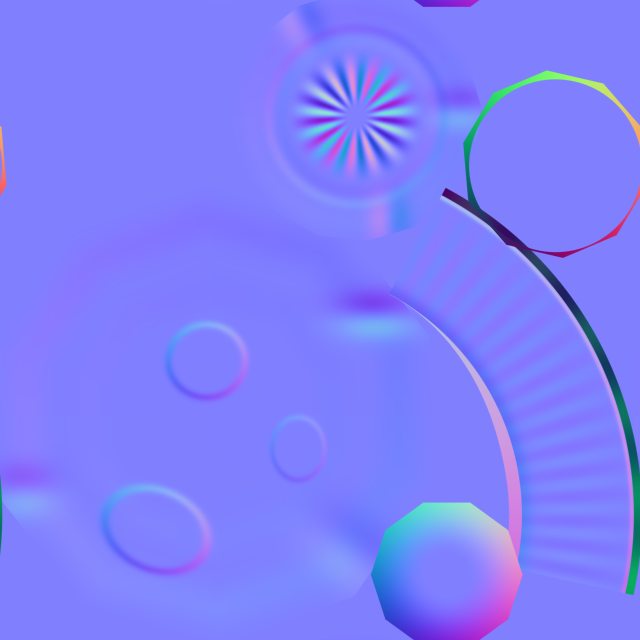
Write a WebGL 1 fragment shader that draws this texture map.

```glsl
precision highp float;
uniform vec2 u_resolution;

const float PI = 3.14159265;
const vec2 UP = vec2(0.0, 1.0);
const vec2 RIGHT = vec2(1.0, 0.0);

// Shortest offset from a centre on the repeating tile
vec2 tileOffset(vec2 p, vec2 center) {
  return mod(p - center + 0.5, 1.0) - 0.5;
}

vec2 outward(vec2 d) {
  return d / max(length(d), 0.0001);
}

float angleOf(vec2 d) {
  return atan(d.y, d.x + 0.000001);
}

// Circumradius of the regular polygon passing through d
float polygonRadius(vec2 d, float sides, float turn) {
  float sector = 2.0 * PI / sides;
  float a = mod(angleOf(d) - turn, sector) - 0.5 * sector;
  return length(d) * cos(a) / cos(0.5 * sector);
}

float inside(float radius, float r) {
  float soft = 0.8 / min(u_resolution.x, u_resolution.y);
  return 1.0 - smoothstep(radius - soft, radius + soft, r);
}

float ridge(float r, float radius, float width) {
  float x = (r - radius) / width;
  return exp(-x * x);
}

// Oval raised rim, tilted away from its centre
vec2 ovalRim(vec2 d, vec2 size, float strength) {
  vec2 q = d / size;
  return outward(q) * ridge(length(q), 1.0, 0.11) * strength;
}

// Soft dent whose two sides tilt toward each other along an axis
vec2 notch(vec2 d, vec2 axis, float width, float span, float strength) {
  float across = dot(d, axis) / width;
  float along = dot(d, vec2(-axis.y, axis.x)) / span;
  return -axis * across * exp(-across * across - along * along) * strength;
}

vec3 facing(vec2 tilt) {
  return vec3(tilt, sqrt(max(0.0, 1.0 - dot(tilt, tilt))));
}

// Wide shallow plate with oval rims and dents
vec3 plate(vec2 p, vec2 d) {
  float r = polygonRadius(d, 10.0, 0.349);
  vec2 tilt = -outward(d) * (0.09 * ridge(r, 0.305, 0.035) + 0.03 * ridge(r, 0.2, 0.03));
  tilt += ovalRim(p - vec2(0.323, 0.436), vec2(0.060, 0.057), 0.34);
  tilt += ovalRim(p - vec2(0.466, 0.299), vec2(0.041, 0.049), 0.20);
  vec2 o = p - vec2(0.244, 0.172);
  tilt += ovalRim(o + vec2(0.0, 0.18 * o.x), vec2(0.080, 0.064), 0.36);
  tilt += notch(p - vec2(0.587, 0.508), UP, 0.028, 0.060, 1.0);
  tilt += notch(tileOffset(p, vec2(0.035, 0.234)), UP, 0.032, 0.050, 0.65);
  tilt += notch(p - vec2(0.555, 0.138), vec2(0.6, 0.8), 0.043, 0.075, 0.45);
  return facing(tilt);
}

// Round plate with radiating petals and a circular groove
vec3 rosette(vec2 d) {
  float r = length(d);
  vec2 radial = outward(d);
  float petals = smoothstep(0.012, 0.045, r) * (1.0 - smoothstep(0.055, 0.110, r));
  vec2 tilt = vec2(-radial.y, radial.x) * sin(14.0 * angleOf(d)) * petals * 0.8;
  tilt -= radial * (0.16 * ridge(r, 0.137, 0.009) + 0.06 * ridge(r, 0.165, 0.02));
  tilt += radial * 0.08 * ridge(r, 0.118, 0.012);
  tilt += notch(d - vec2(0.163, 0.012), UP, 0.025, 0.045, 0.7);
  tilt += notch(d - vec2(0.052, -0.160), RIGHT, 0.024, 0.040, 0.85);
  tilt += notch(d - vec2(-0.086, 0.150), vec2(0.9, 0.43), 0.025, 0.045, 0.65);
  return facing(tilt);
}

// Curved strip: pale inner bevel, ribs, bright lip and dark outer wall
vec3 curvedBand(float r, vec2 radial, float angle) {
  float ribs = sin(78.0 * angle);
  vec2 tilt = vec2(-radial.y, radial.x) * ribs * 0.09 * ridge(r, 0.47, 0.085);
  tilt += radial * (0.55 * ridge(r, 0.563, 0.004) - 0.30 * ridge(r, 0.391, 0.016));
  vec3 normal = mix(facing(tilt), facing(radial * 0.65), inside(0.391, r));
  vec3 wall = vec3(-radial * 0.95 + vec2(0.0, 0.18 * sin(27.0 * angle)), -0.25);
  return mix(wall, normal, inside(0.566, r));
}

void main() {
  vec2 p = gl_FragCoord.xy / u_resolution;
  vec3 normal = vec3(0.0, 0.0, 1.0);

  vec2 d = tileOffset(p, vec2(0.332, 0.352));
  normal = mix(normal, plate(p, d), inside(0.360, polygonRadius(d, 10.0, 0.349)));

  d = tileOffset(p, vec2(0.557, 0.818));
  normal = mix(normal, rosette(d), inside(0.195, polygonRadius(d, 16.0, 0.087)));

  // Band tapers to a point along its inner edge
  d = vec2(mod(p.x - 0.4245, 1.0), p.y - 0.1953);
  float r = length(d);
  float angle = angleOf(d);
  float innerEdge = mix(0.371, 0.391, smoothstep(0.15, 1.08, angle));
  float band = inside(0.579, r) * (1.0 - inside(innerEdge, r));
  band *= inside(0.65 * r, abs(angle - 0.432) * r);
  normal = mix(normal, curvedBand(r, outward(d), angle), band);

  // Domed button
  d = tileOffset(p, vec2(0.698, 0.102));
  vec3 dome = facing(outward(d) * 0.82 * smoothstep(0.030, 0.122, length(d)));
  normal = mix(normal, dome, inside(0.1185, polygonRadius(d, 10.0, 0.0)));

  // Thin faceted hoop
  d = tileOffset(p, vec2(0.867, 0.7435));
  float hoop = inside(0.147, polygonRadius(d, 10.0, 0.401));
  hoop *= 1.0 - inside(0.135, length(tileOffset(p, vec2(0.868, 0.741))));
  normal = mix(normal, vec3(outward(d) * 0.96, -0.2), hoop);

  gl_FragColor = vec4(clamp(0.5 + 0.5 * normal, 0.0, 1.0), 1.0);
}
```
